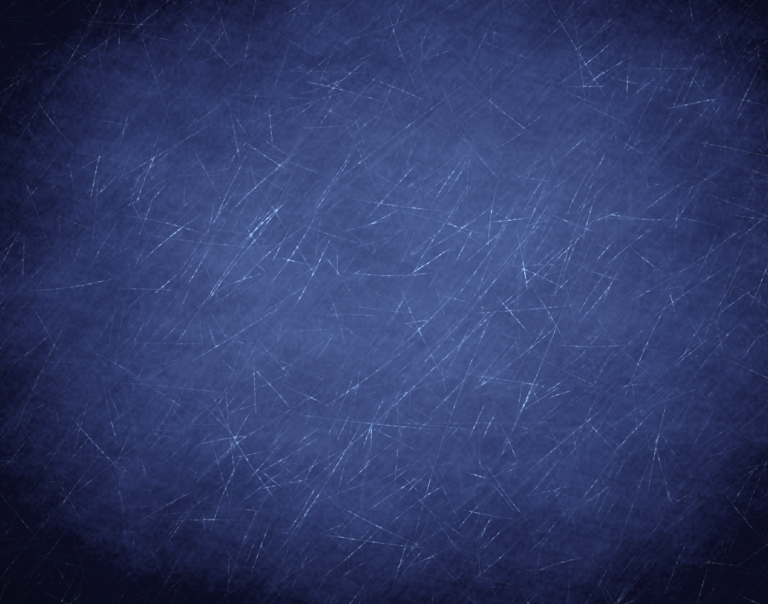
Give the GLSL for this texture, as a WebGL 1 fragment shader.

```glsl
precision highp float;
// Scuffed dark blue sheet: an off-centre vignette drives a navy-to-blue ramp,
// clouded by layered noise and crossed by layers of hairline scratches, which
// are random segments scattered on grids and broken up by cellular noise.
uniform vec2 u_resolution;

const vec3 NAVY = vec3(0.045, 0.05, 0.14);
const vec3 BLUE = vec3(0.31, 0.39, 0.60);
const vec3 SCRATCH_LIGHT = vec3(0.25, 0.32, 0.31);
const vec2 GLOW_CENTRE = vec2(0.53, 0.54);
const float DIAGONAL = 0.88;

vec2 hash2(vec2 p) {
  vec3 q = fract(p.xyx * vec3(0.1031, 0.1030, 0.0973));
  q += dot(q, q.yzx + 33.33);
  return fract((q.xx + q.yz) * q.zy);
}

// Coordinates along (x) and across (y) a direction
vec2 alongAxis(vec2 p, float angle) {
  float c = cos(angle), s = sin(angle);
  return vec2(c * p.x + s * p.y, c * p.y - s * p.x);
}

float valueNoise(vec2 p) {
  vec2 i = floor(p), f = fract(p);
  f = f * f * (3.0 - 2.0 * f);
  float low = mix(hash2(i).x, hash2(i + vec2(1.0, 0.0)).x, f.x);
  float high = mix(hash2(i + vec2(0.0, 1.0)).x, hash2(i + 1.0).x, f.x);
  return mix(low, high, f.y);
}

float clouds(vec2 p) {
  float sum = 0.0, gain = 0.5;
  for (int i = 0; i < 5; i++) {
    sum += gain * valueNoise(p);
    p = alongAxis(p, 0.6) * 2.07 + 17.3;
    gain *= 0.6;
  }
  return sum;
}

// Distance to the nearest scattered point
float cellular(vec2 p) {
  vec2 cell = floor(p);
  float nearest = 2.0;
  for (int y = -1; y <= 1; y++) {
    for (int x = -1; x <= 1; x++) {
      vec2 id = cell + vec2(float(x), float(y));
      nearest = min(nearest, length(p - id - hash2(id + 91.0)));
    }
  }
  return nearest;
}

// One tapered, slightly bent segment per grid cell
float scratches(vec2 p, float scale, float angle, float spread, float width, float seed) {
  vec2 q = p * scale, cell = floor(q);
  float softWidth = max(width, 1.0 / u_resolution.y);
  float sum = 0.0;
  for (int y = -1; y <= 1; y++) {
    for (int x = -1; x <= 1; x++) {
      vec2 id = cell + vec2(float(x), float(y));
      vec2 place = hash2(id + seed), shape = hash2(id + seed + 57.0);
      vec2 d = alongAxis(q - id - place, angle + spread * (shape.x - 0.5));
      float bend = 0.2 * (place.x - 0.5) * d.x * d.x;
      float halfLength = mix(0.3, 1.0, shape.y);
      float taper = 1.0 - smoothstep(0.3 * halfLength, halfLength, abs(d.x));
      float line = 1.0 - smoothstep(0.0, softWidth, abs(d.y - bend) / scale);
      sum += line * taper * mix(0.15, 1.0, place.y * place.y * place.y);
    }
  }
  return sum * width / softWidth;
}

void main() {
  vec2 uv = gl_FragCoord.xy / u_resolution;
  vec2 p = gl_FragCoord.xy / u_resolution.y;

  // Vignette, clouds, brushed streaks and grain
  float radius = 2.0 * length(uv - GLOW_CENTRE);
  float glow = 0.89 - 0.60 * radius * radius;
  float mottle = clouds(p * vec2(5.0, 8.0)) - 0.56;
  float streaks = valueNoise(alongAxis(p, DIAGONAL) * vec2(14.0, 150.0)) - 0.5;
  float fibres = valueNoise(alongAxis(p, -0.25) * vec2(25.0, 120.0)) - 0.5;
  float grain = valueNoise(p * 210.0) - 0.5;
  float tone = glow + 0.32 * mottle + 0.07 * (streaks + fibres) + 0.11 * grain;

  // Sharp hairlines, long to short: alternately diagonal and in any direction
  float lines = 0.0;
  for (int i = 0; i < 16; i++) {
    float n = float(i);
    float spread = mix(0.7, 3.14, mod(n, 2.0));
    lines += scratches(p, 2.0 + 0.8 * n, DIAGONAL, spread, 0.0022, 13.7 * n);
  }
  // Wide faint scuffs
  float haze = 0.0;
  for (int i = 0; i < 3; i++) {
    float n = float(i);
    haze += scratches(p, 4.0 + 2.5 * n, DIAGONAL, 0.6 + n, 0.006, 211.0 + 31.0 * n);
  }

  // Wear breaks the lines and leaves bright flecks on them
  float wear = smoothstep(0.3, 0.75, valueNoise(p * 45.0 + 5.0));
  float patches = mix(0.5, 1.2, valueNoise(p * 7.0 + 40.0));
  float fleck = 1.0 - smoothstep(0.1, 0.5, cellular(p * 115.0));
  float marks = lines * patches * (0.22 + 0.25 * wear + fleck * (0.3 + 0.9 * wear));
  marks = min(marks + 0.12 * haze, 1.3) * mix(0.45, 1.0, clamp(glow, 0.0, 1.0));

  float t = clamp(tone, 0.0, 1.15);
  vec3 color = mix(NAVY, BLUE, t);
  color.b += 0.17 * t * (1.0 - t);
  color *= 1.0 + 0.6 * min(tone, 0.0);
  gl_FragColor = vec4(color + SCRATCH_LIGHT * marks, 1.0);
}
```
